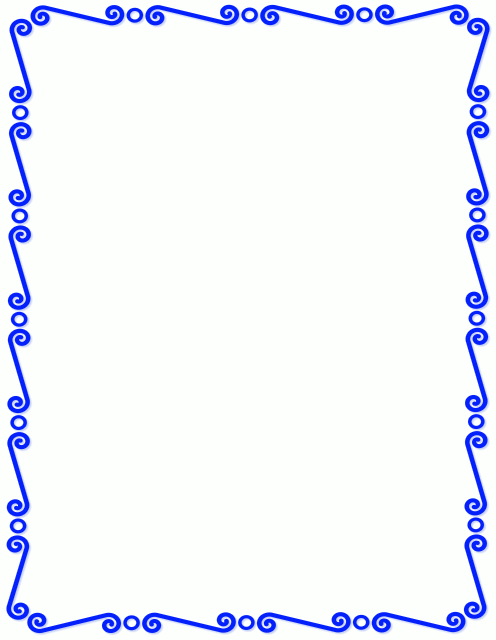
Write a WebGL 2 fragment shader that draws this background.

```glsl
#version 300 es
precision highp float;

uniform vec2 u_resolution;
out vec4 fragColor;

const float TAU = 6.2831853;
const vec2 GRID = vec2(4.32, 6.194);        // canvas size in ornament pitches
const vec2 FRAME_HALF = vec2(1.993, 2.94);  // border centre lines
const vec3 PAPER = vec3(0.99, 1.0, 0.99);
const vec3 INK = vec3(0.015, 0.125, 0.985);
const vec3 SHADE = vec3(0.66, 0.71, 0.94);

float segmentDistance(vec2 p, vec2 a, vec2 b) {
    vec2 ab = b - a;
    float h = clamp(dot(p - a, ab) / dot(ab, ab), 0.0, 1.0);
    return length(p - a - ab * h);
}

// Archimedean curl that starts at a rounded tip and unwinds to endAngle
float spiralDistance(vec2 p, float tipRadius, float growth, float endAngle) {
    float radius = length(p);
    float angle = mod(atan(-p.x, -p.y) + TAU, TAU);
    float d = length(p + vec2(0.0, tipRadius));
    for (int turn = 0; turn < 2; turn++) {
        float t = angle + TAU * float(turn);
        if (t <= endAngle) d = min(d, abs(radius - tipRadius - growth * t));
    }
    return d;
}

// Slanted bar with a curl at both ends; x is across, y is along the border
float scrollDistance(vec2 p, float halfWidth) {
    vec2 folded = p.y > 0.0 ? -p : p;
    vec2 barEnd = vec2(0.074, 0.277);
    float curl = spiralDistance(folded - vec2(0.016, -0.310), 0.016, 0.00976, 8.2);
    return min(curl, segmentDistance(p, -barEnd, barEnd)) - halfWidth;
}

float ringDistance(vec2 p, float radius, float halfWidth) {
    return abs(length(p) - radius) - halfWidth;
}

// Row of alternating scrolls and rings, count scrolls on each side of zero
float rowDistance(float across, float along, float count, float flip) {
    float cell = clamp(floor(along), -count, count - 1.0) + 0.5;
    float ring = clamp(round(along), 1.0 - count, count - 1.0);
    float scroll = scrollDistance(vec2(across * flip, along - cell), 0.0202);
    return min(scroll, ringDistance(vec2(across, along - ring), 0.0565, 0.0155));
}

// Four sides; the last scroll of each side is mirrored
float borderDistance(vec2 p) {
    vec2 side = vec2(p.x < 0.0 ? -1.0 : 1.0, p.y < 0.0 ? -1.0 : 1.0);
    vec2 across = p - side * FRAME_HALF;
    float flipV = side.x * p.y > 2.0 ? -1.0 : 1.0;
    float flipH = side.y * p.x > 1.0 ? -1.0 : 1.0;
    float vertical = rowDistance(across.x, -p.y, 3.0, flipV);
    float horizontal = rowDistance(-across.y, p.x, 2.0, flipH);
    return min(vertical, horizontal);
}

void main() {
    // Centred ornament grid with a slight tilt
    vec2 p = (gl_FragCoord.xy / u_resolution - 0.5) * GRID;
    p.y -= 0.012;
    p -= vec2(0.0048, 0.0024) * p.yx;

    float pixel = GRID.y / u_resolution.y;
    float shadow = 1.0 - smoothstep(-0.012, 0.014, borderDistance(p - vec2(0.013, -0.014)));
    float ink = clamp(0.5 - borderDistance(p) / pixel, 0.0, 1.0);

    vec3 color = mix(PAPER, SHADE, 0.6 * shadow);
    fragColor = vec4(mix(color, INK, ink), 1.0);
}
```
